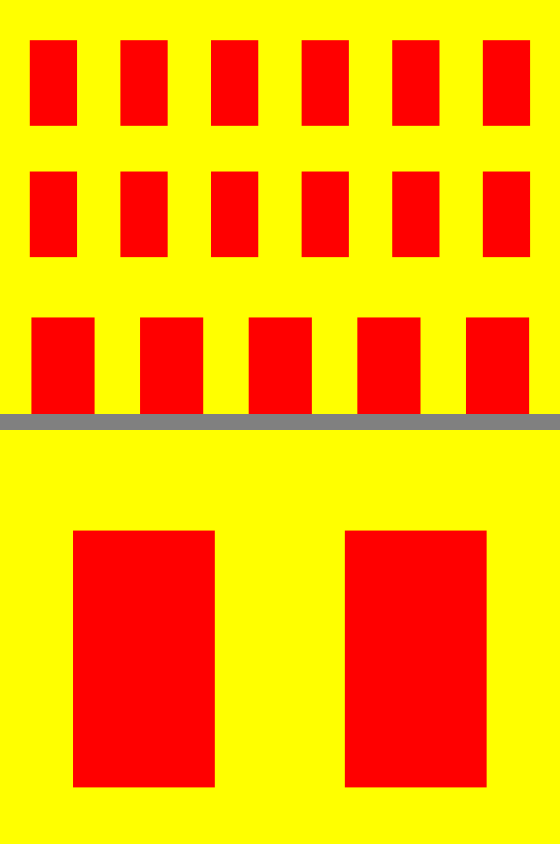
Top, the full canvas; bottom, a detail of the centre.
Write a WebGL 1 fragment shader that draws this pattern.

```glsl
precision highp float;

uniform vec2 u_resolution;

// Offset from the nearest centre in a finite grid of cells
vec2 repeatGrid(vec2 p, vec2 first, vec2 period, vec2 count) {
    vec2 cell = clamp(floor((p - first) / period + 0.5), vec2(0.0), count - 1.0);
    return p - first - cell * period;
}

// Rectangle coverage with edges smoothed over one pixel
float rectangle(vec2 offset, vec2 halfSize) {
    vec2 coverage = clamp((halfSize - abs(offset)) * u_resolution + 0.5, 0.0, 1.0);
    return coverage.x * coverage.y;
}

void main() {
    vec2 uv = gl_FragCoord.xy / u_resolution;

    // Two upper rows of six narrow blocks
    vec2 upper = repeatGrid(uv, vec2(0.0954, 0.4823), vec2(0.1618, 0.3172), vec2(6.0, 2.0));
    float blocks = rectangle(upper, vec2(0.0422, 0.1034));

    // Bottom row of five wider blocks, running off the lower edge
    vec2 lower = repeatGrid(uv, vec2(0.1125, 0.0), vec2(0.194, 1.0), vec2(5.0, 1.0));
    blocks = max(blocks, rectangle(lower, vec2(0.0564, 0.2332)));

    vec3 yellow = vec3(1.0, 1.0, 0.0);
    vec3 red = vec3(1.0, 0.0, 0.0);
    gl_FragColor = vec4(mix(yellow, red, blocks), 1.0);
}
```
